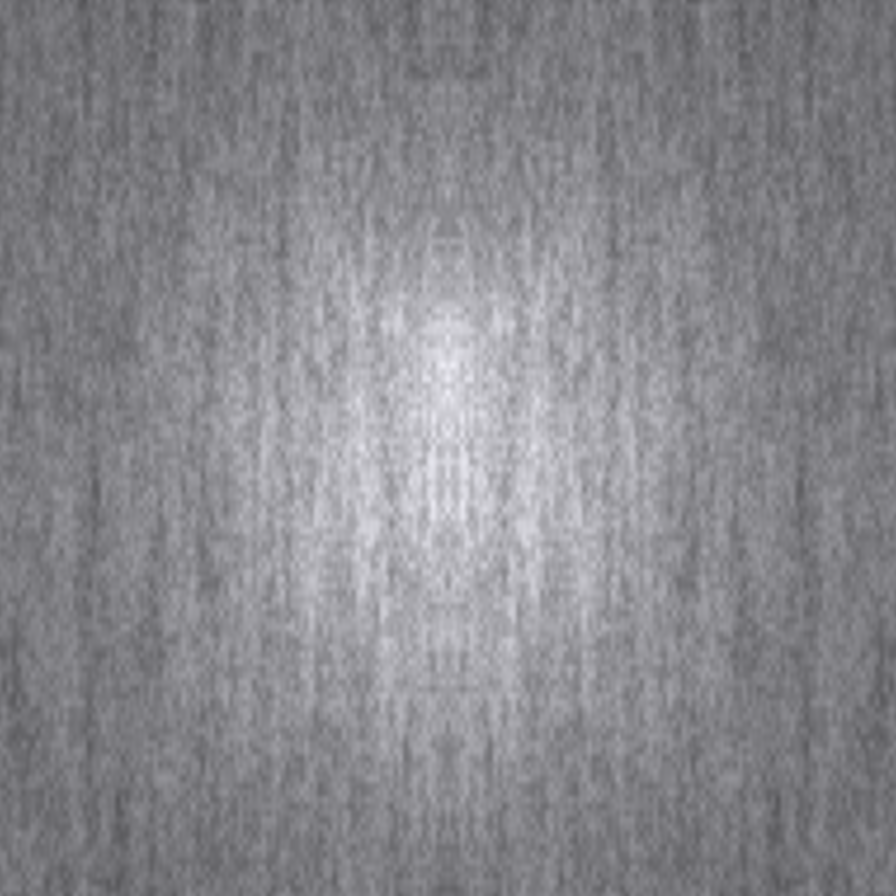
Give the GLSL for this texture, as a WebGL 2 fragment shader.

```glsl
#version 300 es
precision highp float;
// Brushed metal with a soft oval glow in the middle.
// Layers of value noise, stretched upright and mirrored about the vertical
// axis, are multiplied over the glow; a few long streaks are added on top.

uniform vec2 u_resolution;
out vec4 fragColor;

const vec2 GLOW_CENTER = vec2(0.5, 0.49);
const vec2 GLOW_SIGMA = vec2(0.195, 0.22);
const float BASE_LEVEL = 0.455;
const float GLOW_LEVEL = 0.29;
const float EDGE_SHADE = 0.03;
const vec3 STEEL_TINT = vec3(0.997, 0.995, 1.03);

// Noise cells across the canvas and strength of each layer
const vec2 BROAD_CELLS = vec2(52.0, 5.0);
const vec2 STREAK_CELLS = vec2(112.0, 11.0);
const vec2 FLECK_CELLS = vec2(125.0, 60.0);
const vec2 GRAIN_CELLS = vec2(190.0, 130.0);
const float BROAD_GAIN = 0.06;
const float STREAK_GAIN = 0.08;
const float FLECK_GAIN = 0.08;
const float GRAIN_GAIN = 0.10;

// Long streaks: distance from the axis, height, half length, strength
const float STREAK_WIDTH = 0.0045;
const int STREAK_COUNT = 10;
const vec4 STREAKS[STREAK_COUNT] = vec4[](
  vec4(0.185, 0.67, 0.16, -0.09), vec4(0.154, 0.58, 0.10, -0.08),
  vec4(0.137, 0.45, 0.12, 0.06),  vec4(0.155, 0.19, 0.05, 0.08),
  vec4(0.398, 0.45, 0.14, -0.08), vec4(0.480, 0.90, 0.06, -0.09),
  vec4(0.340, 0.90, 0.06, -0.06), vec4(0.130, 0.77, 0.05, -0.08),
  vec4(0.018, 0.36, 0.05, 0.09),  vec4(0.000, 0.85, 0.03, -0.07));

// Bright core on the axis
const vec2 CORE_SIZE = vec2(0.016, 0.04);
const float CORE_HEIGHT = 0.62;
const float CORE_GAIN = 0.09;

// Integer hash, result in -1..1
float hash(ivec2 cell, uint seed) {
  uint h = uint(cell.x) * 1664525u + uint(cell.y) * 22695477u + seed * 747796u;
  h = (h ^ (h >> 16)) * 73244475u;
  h = (h ^ (h >> 15)) * 73244475u;
  h ^= h >> 16;
  return float(h & 65535u) / 32767.5 - 1.0;
}

float valueNoise(vec2 p, uint seed) {
  ivec2 cell = ivec2(floor(p));
  vec2 f = fract(p);
  f = f * f * (3.0 - 2.0 * f);
  float low = mix(hash(cell, seed), hash(cell + ivec2(1, 0), seed), f.x);
  float high = mix(hash(cell + ivec2(0, 1), seed), hash(cell + ivec2(1, 1), seed), f.x);
  return mix(low, high, f.y);
}

float gaussian(vec2 offset, vec2 sigma) {
  vec2 q = offset / sigma;
  return exp(-0.5 * dot(q, q));
}

// Brushed texture on the folded half of the canvas
float brushedMetal(vec2 p) {
  float n = BROAD_GAIN * valueNoise(p * BROAD_CELLS, 1u);
  n += STREAK_GAIN * valueNoise(p * STREAK_CELLS, 2u);
  n += FLECK_GAIN * valueNoise(p * FLECK_CELLS, 3u);
  n += GRAIN_GAIN * valueNoise(p * GRAIN_CELLS, 4u);
  return n;
}

float longStreaks(vec2 p) {
  float sum = CORE_GAIN * gaussian(p - vec2(0.0, CORE_HEIGHT), CORE_SIZE);
  for (int i = 0; i < STREAK_COUNT; i++) {
    vec4 s = STREAKS[i];
    sum += s.w * gaussian(p - s.xy, vec2(STREAK_WIDTH, s.z));
  }
  return sum;
}

void main() {
  vec2 uv = gl_FragCoord.xy / u_resolution;
  vec2 folded = vec2(abs(uv.x - 0.5), uv.y);

  // Glow, with a slight fall-off toward the corners
  vec2 fromCenter = uv - GLOW_CENTER;
  float light = BASE_LEVEL + GLOW_LEVEL * gaussian(fromCenter, GLOW_SIGMA);
  light += EDGE_SHADE * (0.5 - 2.0 * dot(fromCenter, fromCenter));

  // Metal relief
  light *= 1.0 + brushedMetal(folded) + longStreaks(folded);
  fragColor = vec4(clamp(light * STEEL_TINT, 0.0, 1.0), 1.0);
}
```
